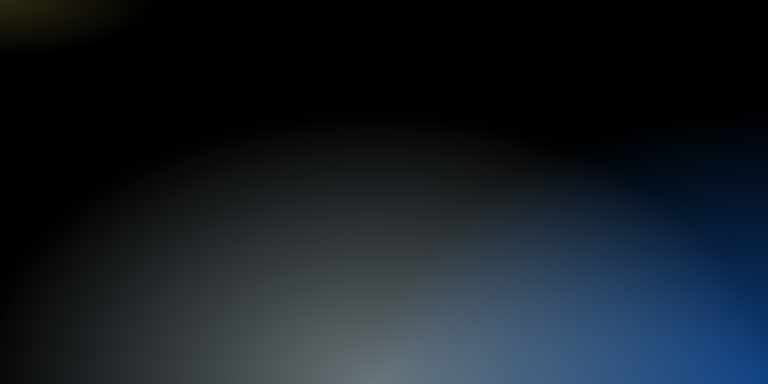
Give the GLSL for this background, as a Shadertoy shader.

```glsl
// Soft grey, blue and olive elliptical glows rising from the edges of a black field.

const vec3 BASE_BLACK = vec3(0.0, 0.001, 0.002);
const vec3 MIST_GREY  = vec3(0.410, 0.455, 0.470);
const vec3 DEEP_BLUE  = vec3(0.055, 0.255, 0.520);
const vec3 DIM_OLIVE  = vec3(0.165, 0.150, 0.060);

// Linear falloff from 1 at the centre to 0 at the ellipse rim, with a softened rim.
float ellipseGlow(vec2 uv, vec2 center, vec2 radius) {
    const float RIM_SOFTNESS = 0.03;
    float level = 1.0 - length((uv - center) / radius);
    return 0.5 * (level + sqrt(level * level + RIM_SOFTNESS * RIM_SOFTNESS))
         * smoothstep(-0.06, 0.06, level);
}

void mainImage(out vec4 fragColor, in vec2 fragCoord) {
    vec2 uv = fragCoord / iResolution.xy;

    // Additive glows: lower middle, lower right corner, upper left corner
    vec3 color = BASE_BLACK;
    color += MIST_GREY * ellipseGlow(uv, vec2(0.487, 0.0), vec2(0.520, 0.705));
    color += DEEP_BLUE * ellipseGlow(uv, vec2(1.0, 0.0), vec2(0.520, 0.705));
    color += DIM_OLIVE * ellipseGlow(uv, vec2(0.0, 1.0), vec2(0.200, 0.145));

    fragColor = vec4(color, 1.0);
}
```
